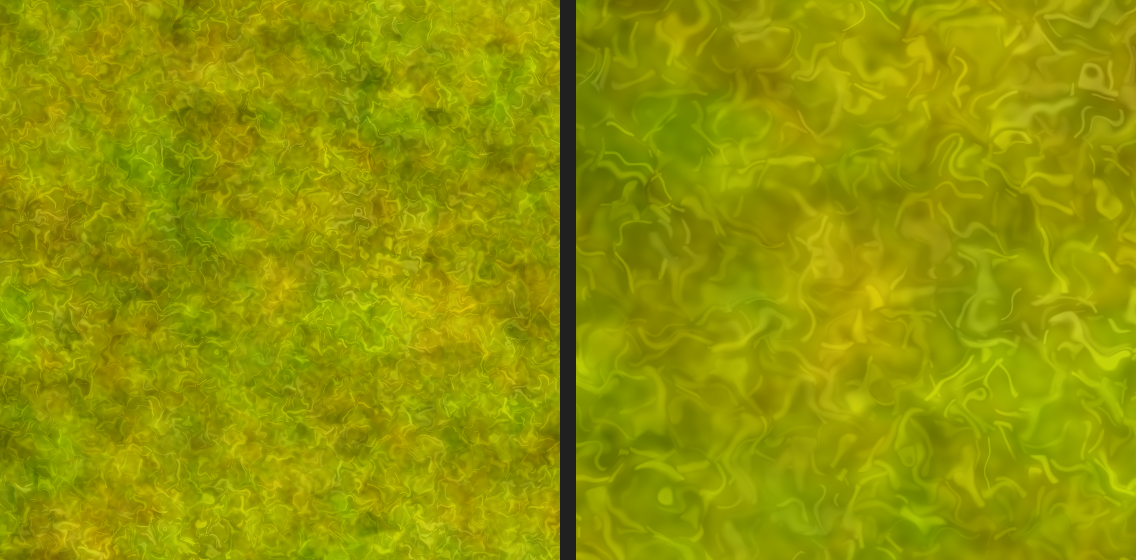
Left: the whole. Right: its middle third, enlarged.
Give the GLSL for this texture, as a Shadertoy shader.

```glsl
// A mat of yellow-green moss: layered value noise gives soft light and shade,
// three sizes of short crooked threads give the bright fibres on top,
// and slow noise drifts the hue between fresh green and dry brown.

float hash(vec2 p) {
    return fract(sin(dot(p, vec2(127.1, 311.7))) * 43758.5453);
}

float noise(vec2 p) {
    vec2 i = floor(p), f = fract(p);
    f = f * f * (3.0 - 2.0 * f);
    return mix(mix(hash(i), hash(i + vec2(1, 0)), f.x),
               mix(hash(i + vec2(0, 1)), hash(i + vec2(1, 1)), f.x), f.y);
}

// Noise centred on zero, turned so the lattice does not show
float shade(vec2 p, float scale) {
    return noise(mat2(0.8, 0.6, -0.6, 0.8) * p * scale + scale) - 0.5;
}

float segmentDistance(vec2 p, vec2 halfSpan) {
    float along = clamp(dot(p, halfSpan) / dot(halfSpan, halfSpan), -1.0, 1.0);
    return length(p - along * halfSpan);
}

// One randomly placed thread per cell, gathered from the neighbouring cells
float threads(vec2 p, float seed) {
    vec2 cell = floor(p);
    float light = 0.0;
    for (int y = -1; y <= 1; y++)
    for (int x = -1; x <= 1; x++) {
        vec2 id = cell + vec2(x, y);
        vec2 key = id + seed;
        vec2 centre = id + 0.2 + 0.6 * vec2(hash(key), hash(key + 17.3));
        float angle = 6.2832 * hash(key + 31.7);
        float reach = mix(0.15, 0.6, hash(key + 47.9));
        float width = mix(0.10, 0.20, hash(key + 59.1));
        float d = segmentDistance(p - centre, reach * vec2(cos(angle), sin(angle)));
        float strength = mix(0.15, 1.0, hash(key + 73.3));
        light = max(light, strength * (1.0 - smoothstep(0.02, width, d)));
    }
    return light;
}

void mainImage(out vec4 fragColor, in vec2 fragCoord) {
    vec2 uv = fragCoord / iResolution.y;

    // Crook the straight threads
    vec2 bend = vec2(shade(uv, 47.0), shade(uv + 3.7, 47.0));
    bend += 0.5 * vec2(shade(uv + 5.1, 95.0), shade(uv + 8.3, 95.0));
    vec2 p = uv + 0.022 * bend;

    // Soft clumps from broad patches down to fine grain
    float tone = 0.565 + 0.10 * shade(uv, 4.5) + 0.11 * shade(uv, 12.0)
               + 0.13 * shade(p, 30.0) + 0.11 * shade(p, 64.0)
               + 0.08 * shade(uv, 130.0);

    // Dark hollows
    float hollow = noise(uv * vec2(9.0, 14.0) + 21.0) * 0.6 + noise(p * 34.0 + 9.0) * 0.4;
    tone -= 0.11 * smoothstep(0.60, 0.85, hollow);

    // Bright fibres, thicker in some places than in others
    float fibre = max(threads(p * 27.0, 3.0),
                  max(0.9 * threads(p * 40.0, 91.0), 0.75 * threads(p * 58.0, 157.0)));
    fibre *= 0.75 + 0.8 * noise(uv * 11.0 + 40.0) - 0.25 * smoothstep(0.6, 0.85, hollow);
    tone += 0.12 * fibre;
    tone = clamp(tone, 0.36, 0.80);

    // Hue drift: positive is dry brown, negative is fresh green
    float dryness = 0.07 * shade(uv + 2.0, 6.0) + 0.07 * shade(uv + 6.0, 19.0)
                  + 0.05 * shade(p + 4.0, 48.0);
    float straw = fibre * smoothstep(0.5, 0.9, noise(uv * 23.0 + 70.0));
    vec3 moss = vec3(tone - 0.012 + dryness, tone + 0.010 - 0.5 * dryness, 0.0);
    moss.b = 0.02 * smoothstep(0.62, 0.75, tone) + 0.09 * straw;

    fragColor = vec4(clamp(moss, 0.0, 1.0), 1.0);
}
```
